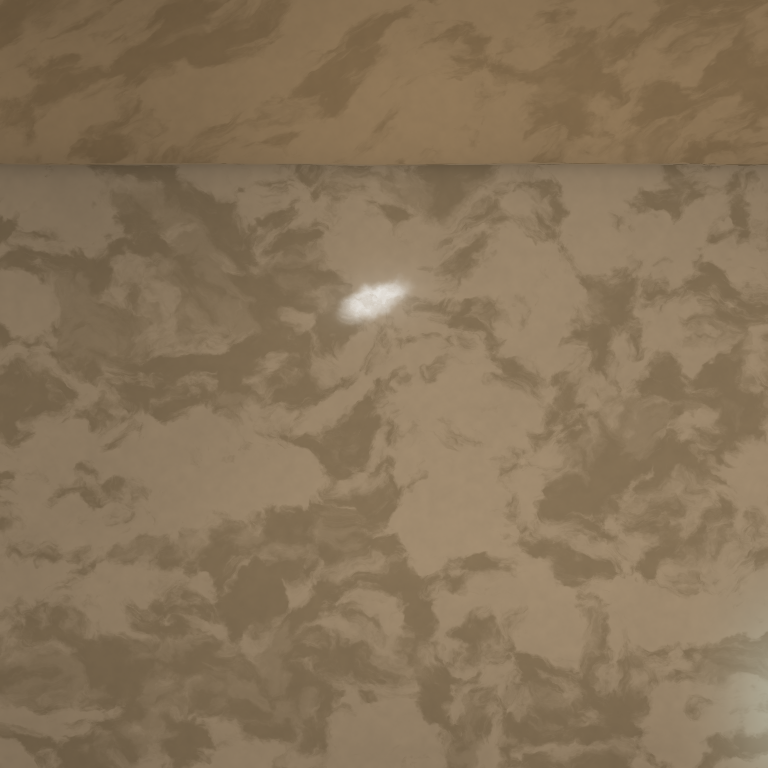
A WebGL 1 fragment shader for this texture:

```glsl
precision highp float;
// Mottled polished plaster wall below a sloped ceiling, with a glossy lamp reflection.
uniform vec2 u_resolution;

const float SEAM_Y = 0.786;

float hash(vec2 p) {
  vec3 q = fract(vec3(p.xyx) * 0.1031);
  q += dot(q, q.yzx + 33.33);
  return fract((q.x + q.y) * q.z);
}

float noise(vec2 p) {
  vec2 cell = floor(p);
  vec2 f = fract(p);
  f = f * f * (3.0 - 2.0 * f);
  float low = mix(hash(cell), hash(cell + vec2(1.0, 0.0)), f.x);
  float high = mix(hash(cell + vec2(0.0, 1.0)), hash(cell + 1.0), f.x);
  return mix(low, high, f.y);
}

float fbm(vec2 p) {
  float sum = 0.0;
  float amp = 0.5;
  for (int i = 0; i < 6; i++) {
    sum += amp * noise(p);
    p = mat2(0.96, 0.28, -0.28, 0.96) * p * 2.03 + 17.3;
    amp *= 0.54;
  }
  return sum;
}

// Soft elliptical falloff: 1 at the centre, fading outwards.
float blob(vec2 p, vec2 centre, vec2 size) {
  vec2 d = (p - centre) / size;
  return exp(-dot(d, d));
}

vec2 rotate(vec2 p, float angle) {
  float c = cos(angle);
  float s = sin(angle);
  return vec2(c * p.x + s * p.y, c * p.y - s * p.x);
}

// Broad areas where stains gather on the wall and ceiling.
float stainDensity(vec2 p) {
  float d = blob(p, vec2(0.20, 0.59), vec2(0.13, 0.08));
  d += blob(p, vec2(0.22, 0.73), vec2(0.10, 0.06));
  d += 0.9 * blob(p, vec2(0.38, 0.68), vec2(0.05, 0.10));
  d += 0.8 * blob(p, vec2(0.62, 0.73), vec2(0.13, 0.05));
  d += 0.8 * blob(p, vec2(0.61, 0.59), vec2(0.06, 0.09));
  d += 0.5 * blob(p, vec2(0.67, 0.46), vec2(0.08, 0.03));
  d += 0.6 * blob(p, vec2(0.86, 0.40), vec2(0.09, 0.08));
  d += 0.8 * blob(p, vec2(0.20, 0.26), vec2(0.17, 0.07));
  d += 0.6 * blob(p, vec2(0.40, 0.31), vec2(0.09, 0.06));
  d += 0.8 * blob(p, vec2(0.25, 0.08), vec2(0.32, 0.09));
  d += 0.7 * blob(p, vec2(0.60, 0.17), vec2(0.14, 0.08));
  d += 0.6 * blob(p, vec2(0.22, 0.96), vec2(0.13, 0.06));
  d += 0.7 * blob(p, vec2(0.70, 0.93), vec2(0.14, 0.09));
  return min(d, 1.2);
}

// Ragged trowel marks, drawn from domain-warped noise.
float plasterStain(vec2 p, float density) {
  vec2 warp = vec2(fbm(p * 9.0), fbm(p * 9.0 + 41.0)) - 0.5;
  float patches = fbm(p * vec2(10.0, 13.0) + warp * 1.8);
  float flecks = fbm(p * vec2(27.0, 36.0) + warp * 3.0 + 7.0);
  float level = patches * 0.62 + flecks * 0.38 + density * 0.12;
  float ragged = smoothstep(0.52, 0.66, level);
  return ragged * (0.55 + 0.45 * smoothstep(0.35, 0.65, flecks));
}

// Tilted, rippled reflection with a dim halo.
float lampReflection(vec2 p) {
  vec2 q = rotate(p - vec2(0.490, 0.609), 0.24);
  vec2 ripple = vec2(fbm(p * 38.0), fbm(p * 38.0 + 19.0)) - 0.5;
  vec2 r = (q + ripple * 0.018) / vec2(0.047, 0.023);
  r.x -= r.y * 0.35;
  float core = 1.0 - smoothstep(0.45, 1.25, length(r));
  float streaks = 0.62 + 0.55 * fbm(q * vec2(45.0, 90.0) + ripple * 5.0);
  float halo = blob(q, vec2(0.0), vec2(0.060, 0.034));
  return core * streaks * 0.75 + halo * 0.22;
}

void main() {
  vec2 uv = gl_FragCoord.xy / u_resolution;
  float seam = SEAM_Y + (noise(vec2(uv.x * 18.0, 3.0)) - 0.5) * 0.002;
  float ceiling = smoothstep(seam - 0.002, seam + 0.002, uv.y);

  // Ceiling marks run along a slant; wall marks stay level.
  vec2 slanted = rotate(uv, 0.45) * vec2(0.75, 1.25);
  vec2 surface = mix(uv, slanted, ceiling);
  float stain = plasterStain(surface, stainDensity(uv));
  float cloud = fbm(uv * 4.0 + 11.0) - 0.5;
  float grain = fbm(uv * 85.0) - 0.5;

  vec3 wall = mix(vec3(0.580, 0.503, 0.403), vec3(0.445, 0.376, 0.278), stain * 0.75);
  vec3 roof = mix(vec3(0.535, 0.445, 0.330), vec3(0.425, 0.345, 0.240), stain * 0.60);
  vec3 color = mix(wall, roof, ceiling);
  color *= 1.0 + cloud * 0.10 + grain * 0.05;

  // Uneven room light, darker to the left and near the seam.
  float light = 0.90 + 0.12 * smoothstep(0.0, 0.55, uv.x);
  light += 0.06 * blob(uv, vec2(0.60, 0.42), vec2(0.38, 0.30));
  light -= 0.06 * (1.0 - ceiling) * smoothstep(0.55, SEAM_Y, uv.y);
  light -= 0.05 * smoothstep(0.88, 1.0, uv.y);
  light -= 0.04 * smoothstep(0.25, 0.0, uv.y);
  color *= light;

  // Contact shadow under the seam, with a fainter one above.
  float below = (1.0 - ceiling) * exp(-max(seam - uv.y, 0.0) * 75.0);
  float above = ceiling * exp(-max(uv.y - seam, 0.0) * 45.0);
  color *= 1.0 - 0.17 * below - 0.06 * above;

  // Cool daylight spilling in at the lower right edge.
  float spill = blob(uv, vec2(1.03, 0.085), vec2(0.080, 0.125));
  color = mix(color, vec3(0.73, 0.74, 0.67), spill * (0.75 - 0.2 * stain));

  float gloss = clamp(lampReflection(uv), 0.0, 1.0);
  color = mix(color, vec3(0.90, 0.885, 0.86), gloss);
  gl_FragColor = vec4(color, 1.0);
}
```
